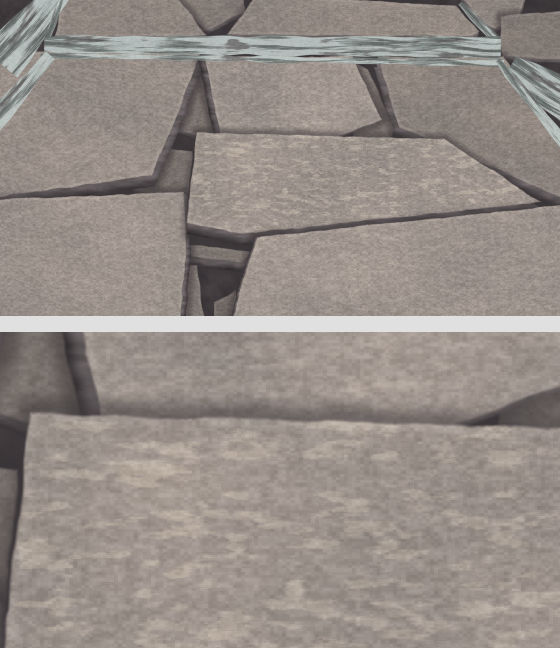
Top, the full canvas; bottom, a detail of the centre.
This texture is drawn by a Shadertoy shader. Its source:

```glsl
#define STONE vec3(0.59, 0.55, 0.525)
#define PALE_STONE vec3(0.68, 0.63, 0.595)
#define DIM_STONE vec3(0.50, 0.475, 0.465)
#define SIDE vec3(0.35, 0.325, 0.33)
#define GAP vec3(0.23, 0.21, 0.22)
#define FILM vec3(0.74, 0.78, 0.77)
#define FILM_SHADE vec3(0.40, 0.43, 0.42)
#define GRAIN 0.13
#define CHIPPING 0.009
#define SOFT 0.0025

float hash(vec2 p) {
    return fract(sin(dot(p, vec2(127.1, 311.7))) * 43758.5);
}

float noise(vec2 p) {
    vec2 i = floor(p), f = fract(p);
    f = f * f * (3.0 - 2.0 * f);
    return mix(mix(hash(i), hash(i + vec2(1, 0)), f.x),
               mix(hash(i + vec2(0, 1)), hash(i + 1.0), f.x), f.y);
}

float fbm(vec2 p) {
    float sum = 0.0, amp = 0.5;
    for (int i = 0; i < 4; i++) {
        sum += amp * noise(p);
        p = p * 2.1 + 7.3;
        amp *= 0.5;
    }
    return sum / 0.9375;
}

float cover(float d) {
    return 1.0 - smoothstep(-SOFT, SOFT, d);
}

// Signed distance to a five-cornered outline
float outline(vec2 p, vec2 v[5]) {
    float d = 1e3, s = 1.0;
    for (int i = 0, j = 4; i < 5; j = i, i++) {
        vec2 e = v[j] - v[i], w = p - v[i];
        vec2 b = w - e * clamp(dot(w, e) / max(dot(e, e), 1e-6), 0.0, 1.0);
        d = min(d, dot(b, b));
        bvec3 c = bvec3(p.y >= v[i].y, p.y < v[j].y, e.x * w.y > e.y * w.x);
        if (all(c) || all(not(c))) s = -s;
    }
    return s * sqrt(d);
}

// Rough top face: broad stains, fine grain, stretched pale flecks
vec3 stoneFace(vec2 p, float light, float fleck) {
    float stain = fbm(p * vec2(5.0, 8.0));
    float grain = 0.6 * noise(p * vec2(110, 170)) + 0.4 * hash(floor(p * vec2(230, 290)));
    float flakes = smoothstep(0.52, 0.72, fbm(p * vec2(32, 95)));
    vec3 c = mix(DIM_STONE, PALE_STONE, clamp(0.5 + 1.1 * (stain - 0.5), 0.0, 1.0));
    c = mix(c, STONE, 0.45) + GRAIN * (grain - 0.5);
    c += fleck * flakes * vec3(0.10, 0.095, 0.075);
    return c * light;
}

// Slab with a broken side that shows along the drop direction
void slab(inout vec3 col, vec2 p, vec2 a, vec2 b, vec2 c, vec2 d, vec2 e,
          vec2 drop, float light, float fleck) {
    vec2[5] v = vec2[5](a, b, c, d, e);
    vec2 q = p + CHIPPING * (vec2(fbm(p * 22.0), fbm(p * 22.0 + 40.0)) - 0.5);
    float top = outline(q, v);
    float body = min(outline(q - drop * 0.5, v), outline(q - drop, v));
    body = min(body, top);
    col = mix(col, GAP, 0.55 * (1.0 - smoothstep(0.0, 0.03, body)));
    float depth = clamp(top / max(length(drop), 0.001), 0.0, 1.0);
    float layers = fbm(p * vec2(18, 75));
    vec3 side = mix(SIDE * 1.12, GAP, smoothstep(0.2, 1.0, depth)) * (0.7 + 0.6 * layers);
    col = mix(col, side, cover(body));
    vec3 face = stoneFace(p, light, fleck);
    face += 0.06 * noise(p * 40.0) * (1.0 - smoothstep(0.0, 0.007, abs(top + 0.005)));
    col = mix(col, face, cover(top));
}

// Stretched plastic film, streaked along its length
void film(inout vec3 col, vec2 p, vec2 a, vec2 b, float startWidth, float endWidth) {
    vec2 dir = normalize(b - a), w = p - a;
    float along = dot(w, dir), across = dot(w, vec2(-dir.y, dir.x));
    float t = clamp(along / length(b - a), 0.0, 1.0);
    float width = mix(startWidth, endWidth, t) + 0.008 * (noise(vec2(along * 14.0, 3.0)) - 0.5);
    float d = max(abs(across) - width, abs(along - 0.5 * length(b - a)) - 0.5 * length(b - a));
    float bend = across + 0.012 * noise(vec2(along * 7.0, 9.0));
    float streak = fbm(vec2(along * 7.0, bend * 95.0));
    float tear = smoothstep(0.62, 0.78, fbm(vec2(along * 10.0, bend * 45.0) + 20.0));
    vec3 c = mix(FILM_SHADE, FILM, smoothstep(0.25, 0.58, streak));
    c = mix(c, SIDE, 0.65 * tear) + 0.05 * (noise(p * 180.0) - 0.5);
    col = mix(col, c, 0.93 * cover(d));
}

void mainImage(out vec4 fragColor, in vec2 fragCoord) {
    vec2 p = fragCoord / iResolution.y;
    p.x *= 1.7778 * iResolution.y / iResolution.x;
    vec3 col = GAP * (0.75 + 0.6 * fbm(p * 25.0));
    vec2 thin = vec2(0, -0.015);

    // Rear stack
    slab(col, p, vec2(0.52, 1.02), vec2(0.77, 1.02), vec2(0.78, 0.965), vec2(0.66, 0.905), vec2(0.63, 0.93), thin, 0.88, 0.1);
    slab(col, p, vec2(0.175, 0.885), vec2(0.205, 1.05), vec2(0.53, 1.05), vec2(0.655, 0.89), vec2(0.6, 0.885), thin, 0.94, 0.2);
    slab(col, p, vec2(0.72, 0.89), vec2(0.82, 1.02), vec2(1.45, 0.98), vec2(1.52, 0.9), vec2(1.5, 0.885), thin, 0.95, 0.2);
    slab(col, p, vec2(1.46, 1.02), vec2(1.67, 1.02), vec2(1.65, 0.95), vec2(1.57, 0.91), vec2(1.53, 0.93), thin, 0.95, 0.2);
    slab(col, p, vec2(1.59, 0.95), vec2(1.86, 0.97), vec2(1.86, 0.81), vec2(1.6, 0.82), vec2(1.59, 0.86), thin, 0.85, 0.1);

    // Lower stones seen through the gaps
    slab(col, p, vec2(0.55, 0.6), vec2(0.63, 0.78), vec2(0.66, 0.7), vec2(0.69, 0.58), vec2(0.62, 0.57), thin, 0.8, 0.1);
    slab(col, p, vec2(0.42, 0.4), vec2(0.53, 0.53), vec2(0.61, 0.52), vec2(0.6, 0.39), vec2(0.5, 0.38), thin, 0.8, 0.1);
    slab(col, p, vec2(1.13, 0.8), vec2(1.17, 0.78), vec2(1.25, 0.6), vec2(1.24, 0.56), vec2(1.12, 0.57), thin, 0.85, 0.2);
    slab(col, p, vec2(0.6, 0.225), vec2(0.8, 0.205), vec2(0.77, 0.17), vec2(0.65, 0.18), vec2(0.6, 0.19), thin * 2.0, 0.8, 0.2);
    slab(col, p, vec2(0.6, 0.16), vec2(0.625, 0.16), vec2(0.66, -0.1), vec2(0.58, -0.1), vec2(0.59, 0.05), thin, 0.85, 0.1);
    slab(col, p, vec2(0.68, 0.04), vec2(0.75, 0.08), vec2(0.75, -0.1), vec2(0.69, -0.1), vec2(0.68, 0), thin, 0.75, 0.1);

    // Top layer
    slab(col, p, vec2(-0.23, 0.84), vec2(0.635, 0.83), vec2(0.56, 0.63), vec2(0.48, 0.445), vec2(-0.23, 0.345), vec2(0.012, -0.035), 1.0, 0.2);
    slab(col, p, vec2(0.65, 0.82), vec2(1.12, 0.82), vec2(1.213, 0.62), vec2(1.065, 0.565), vec2(0.7, 0.576), vec2(-0.02, -0.012), 1.04, 0.3);
    slab(col, p, vec2(1.2, 0.82), vec2(1.6, 0.82), vec2(1.86, 0.47), vec2(1.86, 0.34), vec2(1.265, 0.6), vec2(-0.012, -0.033), 0.92, 0.3);
    slab(col, p, vec2(-0.1, 0.365), vec2(0.585, 0.392), vec2(0.59, 0.2), vec2(0.565, -0.1), vec2(-0.1, -0.1), vec2(0.015, -0.01), 1.03, 0.2);
    slab(col, p, vec2(0.625, 0.58), vec2(1.41, 0.56), vec2(1.715, 0.36), vec2(0.77, 0.26), vec2(0.593, 0.295), vec2(0, -0.036), 1.03, 0.8);
    slab(col, p, vec2(0.818, 0.25), vec2(1.86, 0.358), vec2(1.86, -0.1), vec2(0.72, -0.1), vec2(0.76, 0.07), vec2(-0.008, 0), 1.04, 0.3);

    // Plastic wrapping
    film(col, p, vec2(0, 0.8), vec2(0.19, 1.03), 0.075, 0.04);
    film(col, p, vec2(0.15, 0.87), vec2(0.2, 1.02), 0.01, 0.006);
    film(col, p, vec2(1.46, 0.99), vec2(1.58, 0.87), 0.01, 0.014);
    film(col, p, vec2(1.62, 0.79), vec2(1.82, 0.67), 0.04, 0.07);
    film(col, p, vec2(0.14, 0.86), vec2(1.59, 0.85), 0.027, 0.033);
    film(col, p, vec2(0.13, 0.825), vec2(1.6, 0.8), 0.008, 0.009);
    film(col, p, vec2(-0.03, 0.6), vec2(0.16, 0.825), 0.035, 0.018);
    film(col, p, vec2(1.58, 0.81), vec2(1.82, 0.51), 0.012, 0.02);

    fragColor = vec4(clamp(col, 0.0, 1.0), 1.0);
}
```
